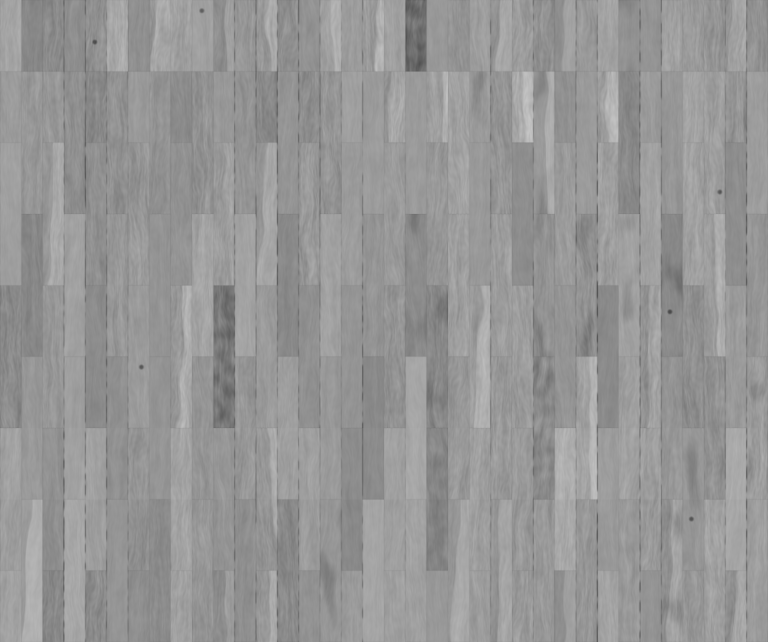
Reproduce this texture procedurally as a WebGL 2 fragment shader.

```glsl
#version 300 es
precision highp float;
// Grey wooden strip floor: 36 columns of planks, each two of the nine rows long,
// with the joints staggered between odd and even columns. Hashes choose the tone and
// flaws of every plank; stretched gradient noise draws its grain.
uniform vec2 u_resolution;
out vec4 fragColor;

const vec2 GRID = vec2(36.0, 9.0);

float hash(vec2 p) {
  uvec2 q = uvec2(ivec2(floor(p))) * uvec2(1597334673u, 3812015801u);
  uint n = (q.x ^ q.y) * 1597334673u;
  n = (n ^ (n >> 15)) * 2246822519u;
  n ^= n >> 13;
  return float(n >> 8) / 16777216.0;
}

vec2 gradient(vec2 cell) {
  float angle = 6.2832 * hash(cell);
  return vec2(cos(angle), sin(angle));
}

float noise(vec2 p) {
  vec2 i = floor(p), f = p - i;
  vec2 u = f * f * f * (f * (f * 6.0 - 15.0) + 10.0);
  vec2 e = vec2(1.0, 0.0);
  float a = dot(gradient(i), f);
  float b = dot(gradient(i + e.xy), f - e.xy);
  float c = dot(gradient(i + e.yx), f - e.yx);
  float d = dot(gradient(i + e.xx), f - e.xx);
  return mix(mix(a, b, u.x), mix(c, d, u.x), u.y);
}

// Independent random value for one property of a plank
float trait(vec2 plank, float property) {
  return hash(plank + vec2(61.0, 17.0) * property);
}

// Wood brightness; local.x spans the plank's width, local.y runs 0..2 along it
float wood(vec2 plank, vec2 local) {
  vec2 seed = floor(vec2(trait(plank, 1.0), trait(plank, 2.0)) * 900.0);
  float dark = smoothstep(0.94, 0.985, trait(plank, 3.0));
  float tone = 0.597 + 0.075 * (trait(plank, 4.0) + trait(plank, 5.0) - 1.0) - 0.14 * dark;

  // Grain: slanted, gently bent streaks at three scales
  float x = local.x + 0.5 * (trait(plank, 6.0) - 0.5) * local.y;
  x += 0.25 * noise(local * vec2(1.5, 1.8) + seed);
  float grain = 0.045 * noise(vec2(x * 3.0, local.y * 0.9) + seed)
              + 0.04 * noise(vec2(x * 8.0, local.y * 2.5) + seed + 31.0)
              + 0.03 * noise(vec2(x * 13.0, local.y * 11.0) + seed + 57.0);
  tone += grain * (0.5 + trait(plank, 7.0) + 0.8 * dark);
  tone += (0.02 + 0.1 * dark) * noise(vec2(x * 2.0, local.y * 5.0) + seed + 83.0);

  // Pale sapwood along one edge
  float sap = step(0.95, trait(plank, 8.0));
  tone += 0.075 * sap * smoothstep(0.5, 0.6, x + 0.2 * noise(local + seed + 7.0));

  // Soft stain
  float stain = step(0.93, trait(plank, 9.0));
  tone -= 0.09 * stain * smoothstep(0.0, 0.5, noise(local * vec2(1.2, 1.6) + seed + 13.0));

  // Small knot
  vec2 center = vec2(0.25 + 0.5 * trait(plank, 10.0), 1.1 + 0.7 * trait(plank, 11.0));
  float knot = length((local - center) * vec2(1.0, 3.3));
  tone -= 0.25 * step(0.965, trait(plank, 12.0)) * (1.0 - smoothstep(0.04, 0.16, knot));
  return tone;
}

// Coverage of a line of given half width, smoothed over one pixel
float line(float dist, float halfWidth, float pixel) {
  return clamp((halfWidth - dist) / pixel + 0.5, 0.0, 1.0);
}

float planks(vec2 g, vec2 pixel) {
  float column = floor(g.x), row = floor(g.y);
  // Even columns are shifted by a row and wrap round from bottom to top
  float along = mod(g.y + 8.0 * (1.0 - mod(column, 2.0)), GRID.y);
  float index = floor((along + 1.0) / 2.0);
  vec2 local = vec2(g.x - column, along + 1.0 - 2.0 * index);
  float tone = wood(vec2(column, index), local);
  tone += 0.018 * (hash(vec2(row, 777.0)) - 0.5);

  // Faint joints at the plank ends
  float start = index < 0.5 ? 1.0 : 0.0;
  float end = min(local.y - start, 2.0 - local.y);
  tone -= 0.025 * line(end, 0.008, pixel.y);

  // Thin broken seams between columns, of uneven strength
  float seam = floor(g.x + 0.5);
  float id = mod(seam, GRID.x);
  float strength = smoothstep(0.3, 0.95, hash(vec2(id, 401.0)));
  strength *= 0.4 + 0.6 * hash(vec2(id, 500.0 + floor(g.y * 0.5)));
  float broken = smoothstep(-0.3, 0.25, noise(vec2(id * 3.37, g.y * 7.0)));
  float gap = line(abs(g.x - seam), 0.028, pixel.x);
  return tone - gap * (0.025 + 0.24 * strength * broken);
}

void main() {
  // Average four samples per pixel to smooth every edge
  vec2 pixel = GRID / u_resolution;
  float tone = 0.0;
  for (int i = 0; i < 4; i++) {
    vec2 offset = (vec2(i % 2, i / 2) - 0.5) * 0.5;
    vec2 uv = (gl_FragCoord.xy + offset) / u_resolution;
    tone += 0.25 * planks(vec2(uv.x, 1.0 - uv.y) * GRID, pixel);
  }
  fragColor = vec4(vec3(tone), 1.0);
}
```
